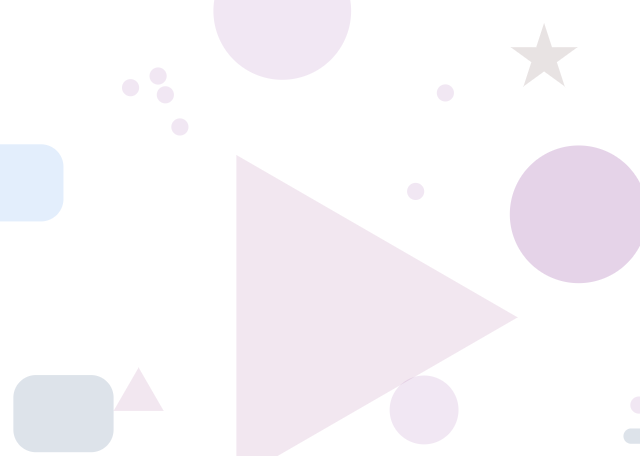
A Shadertoy shader for this background:

```glsl
#define ROSE   vec3(0.949, 0.906, 0.941)
#define LILAC  vec3(0.945, 0.906, 0.953)
#define MAUVE  vec3(0.898, 0.827, 0.910)
#define SKY    vec3(0.890, 0.933, 0.988)
#define SLATE  vec3(0.867, 0.890, 0.918)
#define SAND   vec3(0.910, 0.890, 0.890)
#define DISC_RADIUS 0.151
#define DOT_RADIUS  0.0188
#define CARD_SIZE   vec2(0.1099, 0.0846)
#define CARD_CORNER 0.0495

const float TAU = 6.2831853;

// Dot centres, in units of canvas height
const vec2 DOTS[7] = vec2[7](
    vec2(0.2863, 0.8077), vec2(0.3467, 0.8333), vec2(0.3626, 0.7921),
    vec2(0.3945, 0.7216), vec2(0.9767, 0.7962), vec2(0.9115, 0.5802),
    vec2(1.4011, 0.1117));

// Distance functions
float disc(vec2 p, float radius) {
    return length(p) - radius;
}

float roundedBox(vec2 p, vec2 halfSize, float corner) {
    vec2 q = abs(p) - halfSize + corner;
    return length(max(q, 0.0)) + min(max(q.x, q.y), 0.0) - corner;
}

// Equilateral triangle with one tip along +x
float triangle(vec2 p, float radius) {
    return max(-p.x, 0.5 * p.x + 0.8660254 * abs(p.y)) - 0.5 * radius;
}

// Five-pointed star with one tip along +y
float star(vec2 p, float radius) {
    float sector = TAU / 5.0;
    float angle = abs(mod(atan(p.x, p.y) + 0.5 * sector, sector) - 0.5 * sector);
    vec2 folded = length(p) * vec2(cos(angle), sin(angle));
    return dot(folded, vec2(cos(sector), sin(sector))) - radius * cos(sector);
}

// Translucent tint with a one-pixel soft edge
void paint(inout vec3 color, vec3 tint, float dist) {
    float coverage = clamp(0.5 - dist * iResolution.y, 0.0, 1.0);
    color *= mix(vec3(1.0), tint, coverage);
}

void mainImage(out vec4 fragColor, in vec2 fragCoord) {
    vec2 p = fragCoord / iResolution.y;
    vec3 color = vec3(1.0);

    // Triangles
    paint(color, ROSE, triangle(p - vec2(0.724, 0.304), 0.4112));
    paint(color, ROSE, triangle((p - vec2(0.304, 0.1306)).yx, 0.0635));

    // Discs
    paint(color, LILAC, disc(p - vec2(0.619, 0.976), DISC_RADIUS));
    paint(color, MAUVE, disc(p - vec2(1.269, 0.530), DISC_RADIUS));
    paint(color, LILAC, disc(p - vec2(0.930, 0.101), 0.5 * DISC_RADIUS));

    // Scattered dots
    float dots = 1e3;
    for (int i = 0; i < DOTS.length(); i++)
        dots = min(dots, disc(p - DOTS[i], DOT_RADIUS));
    paint(color, LILAC, dots);

    // Rounded cards and pill
    paint(color, SKY, roundedBox(p - vec2(0.0293, 0.599), CARD_SIZE, CARD_CORNER));
    paint(color, SLATE, roundedBox(p - vec2(0.1392, 0.0929), CARD_SIZE, CARD_CORNER));
    paint(color, SLATE, roundedBox(p - vec2(1.4222, 0.0436), vec2(0.055, 0.0168), 0.0168));

    // Star
    paint(color, SAND, star(p - vec2(1.1932, 0.8727), 0.077));

    fragColor = vec4(color, 1.0);
}
```
